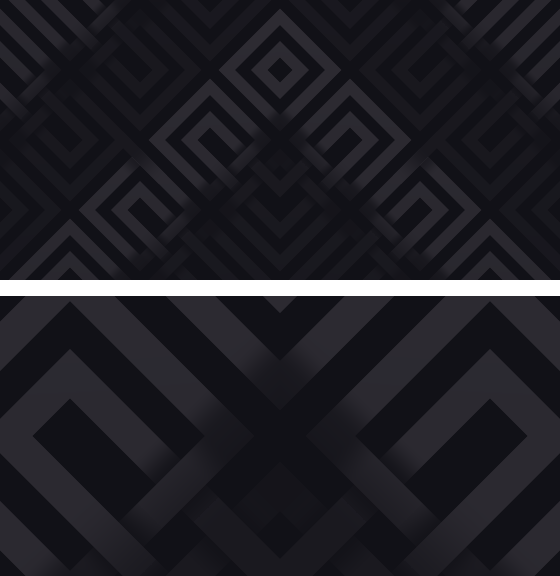
Top, the full canvas; bottom, a detail of the centre.
Write a WebGL 1 fragment shader that draws this pattern.

```glsl
precision highp float;
// Dark lattice of nested diamond rings, four across and two down, mirrored about
// the vertical centre line. Bright and dim diagonal rows of cells alternate, and
// the inner rings open into straps that weave through the row boundary.

uniform vec2 u_resolution;

// Antialiased band of half width 0.118 around the given distance.
float band(float dist, float centre, float blur) {
  return 1.0 - smoothstep(-blur, blur, abs(dist - centre) - 0.118);
}

// Soft shadow beside a strap, darkest at the strap itself.
float shadow(float dist) {
  return 1.0 - smoothstep(0.1, 0.34, dist);
}

void main() {
  vec2 uv = gl_FragCoord.xy / u_resolution;
  float blur = 3.0 / u_resolution.y;

  // Mirrored canvas, four units high, turned onto diagonal axes.
  vec2 p = vec2(abs(uv.x - 0.5) * 8.0, (1.0 - uv.y) * 4.0);
  float u = p.x + p.y;
  float v = p.y - p.x;
  float row = mod(v, 4.0);
  float side = row < 2.0 ? 1.0 : -1.0;

  // Cell coordinates: "toward" grows to the woven edge of the cell.
  float across = mod(u, 2.0) - 1.0;
  float toward = (mod(v, 2.0) - 1.0) * side;
  float a = abs(across);
  float square = max(a, abs(toward));

  // Outer closed ring, and inner ring whose two arms run through the edge.
  float ring = band(square, 0.76, blur);
  float arm = band(toward > 0.0 ? a : square, 0.297, blur);

  // Brightness falls from the crest to the woven edge, then stays low.
  float tone = mix(0.96, 0.32, smoothstep(1.35, 2.15, row));
  tone *= mix(1.0, 0.85, p.x / 4.0) * (1.0 - 0.04 * row);

  // Alternate over and under where the arms meet the ring.
  bool ringOver = across * side < 0.0;
  float armTone = tone;
  float ringTone = tone;
  if (toward > 0.0) {
    if (ringOver) armTone *= 1.0 - 0.85 * shadow(abs(toward - 0.76));
    else ringTone *= 1.0 - 0.85 * shadow(abs(a - 0.297));
    // Ring corners sink into shade along the woven edge.
    ringTone *= 1.0 - 0.6 * shadow(max(abs(a - 0.76), abs(toward - 0.76)));
  }

  float light = ringOver
    ? mix(arm * armTone, ringTone, ring)
    : mix(ring * ringTone, armTone, arm);

  // Straps that bridge the crest at every second crossing.
  float du = mod(u + 2.0, 4.0) - 2.0;
  float dv = mod(v + 2.0, 4.0) - 2.0;
  if (p.x > 1.0 && p.x < 3.0 && du > 0.0 && abs(dv) < 0.9) {
    float crest = band(dv, 0.24, blur) * step(0.358, du);
    light *= 1.0 - 0.6 * crest * (1.0 - smoothstep(0.358, 0.7, du));
    float bridge = band(du, 0.24, blur);
    float bridgeTone = mix(0.26, tone, smoothstep(0.05, 0.85, dv));
    light = mix(light, bridgeTone, bridge * step(-0.358, dv));
  }

  vec3 ground = vec3(0.068, 0.067, 0.09);
  vec3 strap = vec3(0.182, 0.174, 0.202);
  gl_FragColor = vec4(mix(ground, strap, light), 1.0);
}
```
